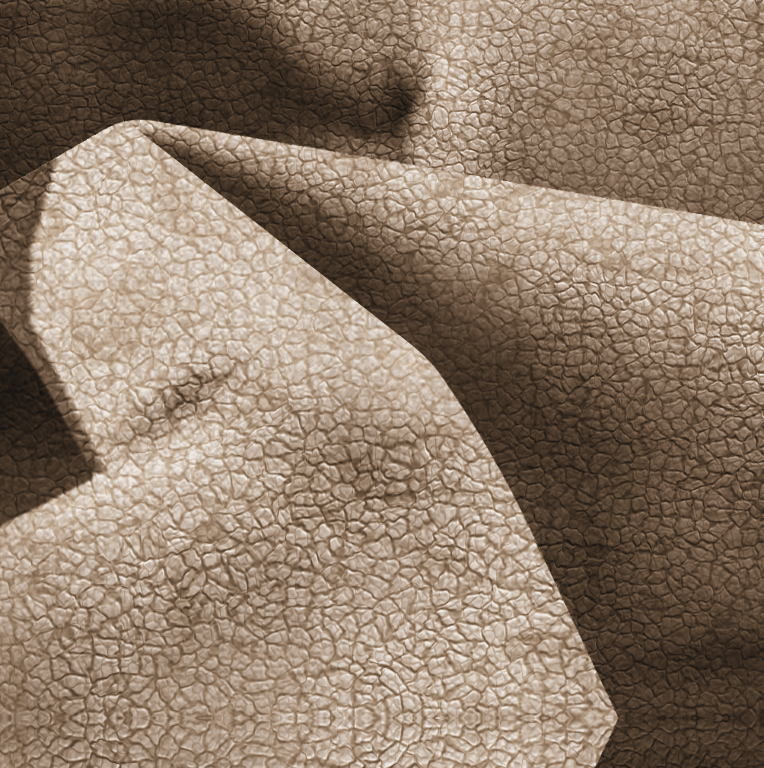
Give the GLSL for this texture, as a Shadertoy shader.

```glsl
// Draped folds of pebbled beige leather with cracked grain and deep shadows.

vec2 hash2(vec2 p) {
    vec2 k = vec2(dot(p, vec2(127.1, 311.7)), dot(p, vec2(269.5, 183.3)));
    return fract(sin(k) * 43758.5453);
}

float noise(vec2 p) {
    vec2 i = floor(p), f = fract(p);
    f = f * f * (3.0 - 2.0 * f);
    float low = mix(hash2(i).x, hash2(i + vec2(1, 0)).x, f.x);
    float high = mix(hash2(i + vec2(0, 1)).x, hash2(i + vec2(1, 1)).x, f.x);
    return mix(low, high, f.y);
}

float fbm(vec2 p) {
    float sum = 0.0, amp = 0.5;
    for (int i = 0; i < 4; i++) {
        sum += amp * noise(p);
        p = mat2(1.6, 1.2, -1.2, 1.6) * p + 7.3;
        amp *= 0.5;
    }
    return sum;
}

float smoothMin(float a, float b, float k) {
    float h = max(k - abs(a - b), 0.0) / k;
    return min(a, b) - 0.25 * k * h * h;
}

// Soft elliptical spot, turned by an angle.
float spot(vec2 p, vec2 centre, vec2 radius, float angle) {
    float c = cos(angle), s = sin(angle);
    vec2 d = mat2(c, -s, s, c) * (p - centre) / radius;
    return exp(-dot(d, d));
}

// Gap between the two nearest cell centres: zero on the cracks.
float cellGap(vec2 p) {
    vec2 cell = floor(p), f = fract(p);
    float near = 9.0, second = 9.0;
    for (int y = -1; y <= 1; y++)
    for (int x = -1; x <= 1; x++) {
        vec2 o = vec2(x, y);
        float d = length(o + hash2(cell + o) - f);
        second = min(second, max(near, d));
        near = min(near, d);
    }
    return second - near;
}

// Pebbled height: broad pebbles, finer splits and long wrinkles.
float grainHeight(vec2 p) {
    p += 0.5 * vec2(noise(p * 0.6), noise(p * 0.6 + 31.0));
    p += 0.25 * vec2(noise(p * 3.2 + 9.0), noise(p * 3.2 + 57.0));
    float pebbles = smoothstep(0.0, 0.30, cellGap(p * vec2(0.9, 1.08)));
    float splits = smoothstep(0.0, 0.40, cellGap(p * 1.8 + 17.0));
    float wrinkle = smoothstep(0.0, 0.10, abs(noise(p * vec2(0.16, 0.42) + 3.0) - 0.5));
    return 0.54 * pebbles + 0.24 * splits + 0.22 * wrinkle;
}

// Tone of the cloth behind: dark hollow at left, lit shoulder at right.
float backTone(vec2 p) {
    float rim = 0.865 + 0.14 * smoothstep(0.47, 0.27, p.x);
    float bulge = smoothstep(-0.035, 0.07, p.y - rim);
    float shoulder = smoothstep(0.525, 0.56, p.x + 0.012 * sin(p.y * 40.0));
    float lit = 0.54 + 0.9 * (p.y - 0.83) + 0.17 * spot(p, vec2(0.59, 0.86), vec2(0.05, 0.16), 0.0);
    float tone = mix(0.22, lit, max(bulge * 0.85, shoulder));
    tone -= 0.16 * spot(p, vec2(0.525, 0.88), vec2(0.022, 0.05), 0.25);
    tone += 0.10 * spot(p, vec2(0.08, 0.92), vec2(0.07, 0.1), 0.5);
    return tone + 0.24 * spot(p, vec2(0.48, 0.805), vec2(0.09, 0.022), -0.15);
}

// Tone of the middle fold: lit along its crest, falling into shade.
float middleTone(vec2 p, float depth) {
    float width = mix(0.03, 0.33, smoothstep(0.16, 1.0, p.x));
    float tone = mix(0.79, 0.27, smoothstep(0.05, 1.25, depth / width));
    tone += 0.15 * spot(p, vec2(0.97, 0.30), vec2(0.16, 0.14), 0.4);
    return tone - 0.10 * spot(p, vec2(0.98, 0.15), vec2(0.18, 0.03), 0.1);
}

// Tone of the front fold: pale, with a pinched crease and low dips.
float frontTone(vec2 p) {
    float tone = 0.81 - 0.09 * smoothstep(0.55, 0.2, p.y);
    tone -= 0.26 * spot(p, vec2(0.235, 0.475), vec2(0.08, 0.024), 0.6);
    tone -= 0.17 * spot(p, vec2(0.47, 0.41), vec2(0.13, 0.07), -0.3);
    tone -= 0.13 * spot(p, vec2(0.32, 0.22), vec2(0.22, 0.09), 0.35);
    tone -= 0.13 * spot(p, vec2(0.05, 0.08), vec2(0.18, 0.1), 0.0);
    return tone + 0.06 * spot(p, vec2(0.12, 0.35), vec2(0.2, 0.025), 0.46);
}

// Leather colour: brown in the mid tones, neutral at both ends.
vec3 leather(float tone) {
    float t = clamp(tone, 0.05, 0.93), m = (t - 0.53) / 0.47;
    return t - vec3(0.0, 0.09, 0.168) * max(0.0, 1.0 - m * m);
}

void mainImage(out vec4 fragColor, in vec2 fragCoord) {
    vec2 p = fragCoord / iResolution.xy;
    p.y = 0.065 + abs(p.y - 0.065);
    float soft = 1.2 / iResolution.y;

    // Signed outlines of the folds, positive inside.
    float depth = smoothMin(0.848 - 0.17 * (p.x - 0.17), 0.752 + 0.58 * p.x, 0.025) - p.y;
    float upperEdge = smoothMin(1.244 - 1.28 * p.y, 0.951 - 0.73 * p.y, 0.012);
    float front = smoothMin(upperEdge, 0.84 - 0.47 * p.y, 0.03) - p.x;
    float pocketEdge = smoothMin(0.59 - p.y, 0.334 - 0.55 * p.y, 0.04) - p.x;
    float pocket = smoothMin(pocketEdge, p.y - 0.315 - 0.5 * p.x, 0.015);
    float sideEdge = 0.042 + 0.5 * max(0.58 - p.y, 0.0) + 0.3 * max(p.y - 0.68, 0.0);
    float side = min(sideEdge - p.x, p.y - 0.32 - 0.5 * p.x);
    float inMiddle = smoothstep(-soft, soft, depth);
    float inFront = inMiddle * smoothstep(-soft, soft, front);

    // Broad light on each layer.
    float face = mix(frontTone(p), 0.40, smoothstep(-0.006, 0.008, side));
    float hollow = 0.14 + 0.16 * smoothstep(0.48, 0.34, p.y);
    face = mix(face, hollow, smoothstep(-0.003, 0.004, pocket));
    float tone = mix(backTone(p), middleTone(p, depth), inMiddle);
    tone = mix(tone, face, inFront);
    tone += 0.12 * (fbm(p * 9.0) - 0.47);

    // Grain, lit from above; pale stretched areas show shallower cracks.
    float scale = depth < 0.0 ? 58.0 : (front < 0.0 ? 52.0 : 43.0);
    vec2 g = p * scale;
    float height = grainHeight(g);
    float relief = height - grainHeight(g + vec2(0.05, 0.14));
    float stretched = smoothstep(0.66, 0.82, tone);
    float crack = 1.0 - height;
    float patchy = 0.6 + 0.8 * noise(p * 8.0 + 4.0);
    float strength = patchy * mix(0.27, 0.16, stretched) * smoothstep(0.0, 0.65, tone);
    tone += strength * (0.27 - crack);
    tone += patchy * relief * mix(0.19, 0.07, stretched) * (0.3 + tone);
    tone += (noise(p * 240.0) - 0.5) * 0.13 * (0.35 + tone);

    vec3 tanCrack = mix(vec3(1.0), vec3(1.0, 0.96, 0.88), crack * smoothstep(0.3, 0.6, tone));
    fragColor = vec4(leather(tone) * tanCrack, 1.0);
}
```
